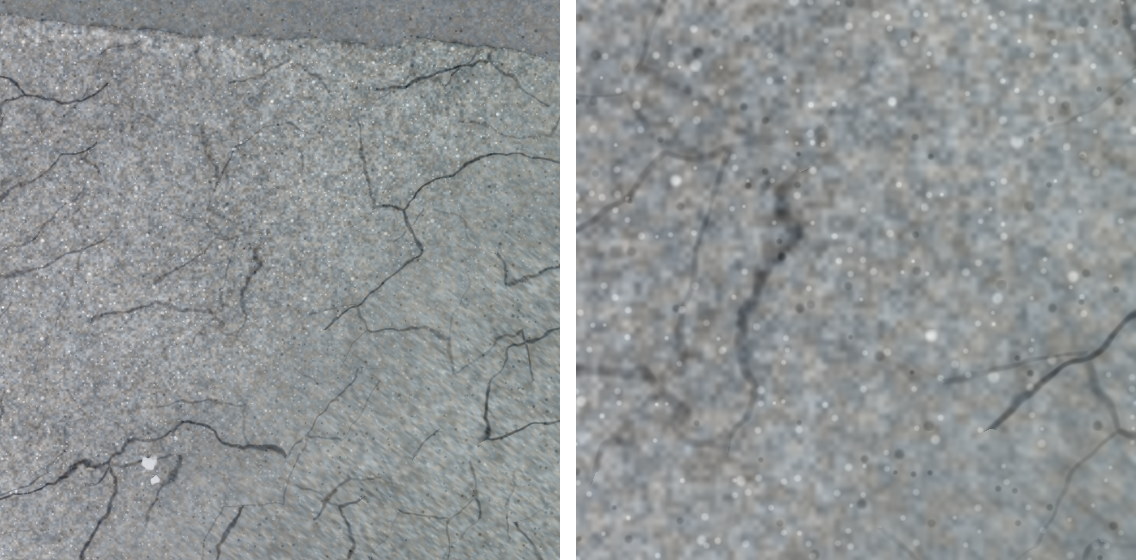
Left, the full canvas; right, a detail of the centre.
A three.js fragment shader for this texture:

```glsl
varying vec2 vUv;

float hash(vec2 p) {
  vec3 q = fract(vec3(p.xyx) * 0.1031);
  q += dot(q, q.yzx + 33.33);
  return fract((q.x + q.y) * q.z);
}

vec2 hash2(vec2 p) {
  return vec2(hash(p + 17.3), hash(p + 71.9));
}

float noise(vec2 p) {
  vec2 i = floor(p), f = fract(p);
  f = f * f * (3.0 - 2.0 * f);
  return mix(mix(hash(i), hash(i + vec2(1.0, 0.0)), f.x),
             mix(hash(i + vec2(0.0, 1.0)), hash(i + 1.0), f.x), f.y);
}

// Noise centred on zero
float wave(vec2 p) {
  return noise(p + 40.0) - 0.5;
}

vec2 warp(vec2 p) {
  vec2 shift = vec2(0.0);
  float size = 0.075, freq = 6.0;
  for (int i = 0; i < 4; i++) {
    shift += size * vec2(wave(p * freq), wave(p * freq + 57.0));
    size *= 0.42;
    freq *= 2.4;
  }
  return p + shift;
}

// Borders of a cell pattern, each with its own strength
float crackNet(vec2 p, float width, float rarity) {
  vec2 cell = floor(p), nearId = cell, toNear = vec2(0.0);
  float best = 9.0;
  for (int y = -1; y <= 1; y++)
  for (int x = -1; x <= 1; x++) {
    vec2 id = cell + vec2(x, y);
    vec2 r = id + 0.1 + 0.8 * hash2(id) - p;
    if (dot(r, r) < best) {
      best = dot(r, r);
      toNear = r;
      nearId = id;
    }
  }
  float dark = 0.0;
  for (int y = -2; y <= 2; y++)
  for (int x = -2; x <= 2; x++) {
    if (x == 0 && y == 0) continue;
    vec2 id = nearId + vec2(x, y);
    vec2 r = id + 0.1 + 0.8 * hash2(id) - p;
    float d = dot(0.5 * (toNear + r), normalize(r - toNear));
    float strength = smoothstep(rarity, 0.95, hash(nearId + id + 5.0));
    float w = width * (0.6 + 0.8 * strength);
    float line = 1.0 - smoothstep(w * 0.3, w * 1.7, d);
    dark = max(dark, strength * (0.75 * line + 0.25 * exp(-d / (width * 3.0))));
  }
  return dark;
}

// Scattered small stones
float specks(vec2 p, float share) {
  vec2 id = floor(p);
  vec2 r = fract(p) - 0.3 - 0.4 * hash2(id);
  float size = 0.15 + 0.2 * hash(id + 9.0);
  return step(1.0 - share, hash(id)) * (1.0 - smoothstep(size * 0.4, size * 1.3, length(r)));
}

float grain(vec2 p) {
  return 0.15 * wave(p * 165.0) + 0.14 * wave(p * 270.0 + 31.0) + 0.09 * wave(p * 75.0);
}

float chip(vec2 p, vec2 centre, float radius) {
  float ragged = radius * (1.0 + 1.3 * wave(p * 140.0));
  return 1.0 - smoothstep(ragged * 0.6, ragged * 1.2, length(p - centre));
}

void main() {
  vec2 uv = vUv;
  vec2 bent = warp(uv);

  // Smooth strip along the top
  float rim = uv.y - 0.968 + 0.065 * uv.x + 0.03 * wave(uv * 9.0) + 0.012 * wave(uv * 45.0);
  float strip = smoothstep(-0.004, 0.008, rim);

  // Stone grain, smeared diagonally at lower right
  vec2 slant = vec2(dot(uv, vec2(0.8, -0.6)) * 0.45, dot(uv, vec2(0.6, 0.8)));
  float smear = smoothstep(-0.1, 0.55, uv.x - uv.y);
  float stones = mix(grain(uv), grain(slant) * 0.85, smear);
  stones *= mix(1.0, 0.5, strip);

  // Base tone with broad stains
  vec3 colour = mix(vec3(0.575, 0.58, 0.59), vec3(0.56, 0.585, 0.58), smoothstep(0.1, 0.9, uv.x));
  colour += 0.05 * wave(uv * 5.0) + 0.04 * wave(uv * 17.0) + 0.012 * (0.5 - uv.y);
  colour = mix(colour, vec3(0.485, 0.5, 0.51), strip * 0.9);
  colour += stones;
  colour += vec3(0.04, 0.0, -0.04) * wave(uv * 110.0 + 13.0);

  // Pale and dark stones
  float sharp = (1.0 - 0.6 * smear) * (1.0 - 0.5 * strip);
  colour += sharp * (0.15 * specks(uv * 130.0, 0.13) + 0.2 * specks(uv * 85.0 + 7.0, 0.03));
  colour -= 0.12 * specks(uv * 100.0 + 50.0, 0.07);
  float rubble = exp(-pow((rim + 0.025) / 0.025, 2.0)) * (1.0 - smoothstep(0.3, 0.75, uv.x));
  colour += rubble * (0.03 + 0.25 * wave(uv * 120.0 + 3.0));

  // Main and fine cracks, broken up by noise
  vec2 tilted = vec2(bent.x, bent.y - 0.25 * bent.x);
  float breakup = 0.55 + 0.6 * noise(uv * 14.0);
  float cracks = crackNet(tilted * vec2(4.4, 6.0) + 3.0, 0.012, 0.08) * breakup;
  cracks = max(cracks, 0.6 * breakup * crackNet(tilted * vec2(7.5, 9.0) + 20.0, 0.016, 0.45));
  cracks *= 1.0 - smoothstep(-0.02, 0.0, rim);
  float seam = exp(-abs(rim) / 0.004) * (0.25 + 0.6 * noise(uv * 11.0 + 8.0));
  colour -= vec3(0.27, 0.27, 0.26) * max(cracks, seam);

  // White chips
  float white = max(chip(uv, vec2(0.264, 0.173), 0.013), chip(uv, vec2(0.277, 0.143), 0.007));
  colour = mix(colour, vec3(0.87, 0.88, 0.9), white * 0.9);

  gl_FragColor = vec4(clamp(colour, 0.0, 1.0), 1.0);
}
```
